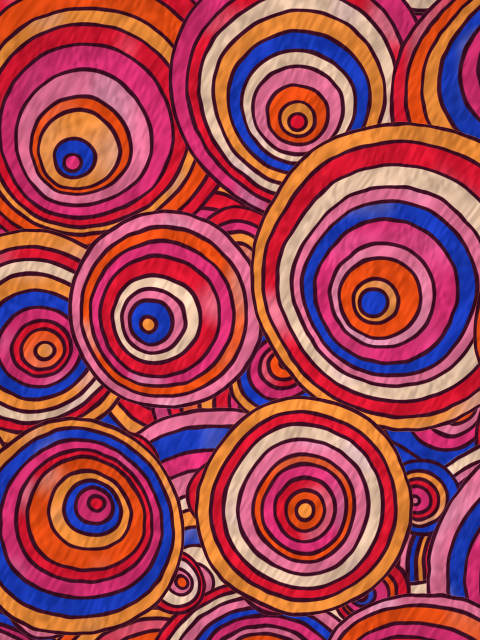
This pattern is drawn by a Shadertoy shader. Its source:

```glsl
// Overlapping hand-inked discs of eccentric, brightly painted rings.

const vec3  INK       = vec3(0.23, 0.06, 0.13);
const float INK_HALF  = 0.0029;  // half width of the ink lines
const float SOFTNESS  = 0.0013;  // softness of every edge
const float ECCENTRIC = 0.42;    // largest shift of the ring centre, in radii
const float GROWTH    = 1.15;    // above 1, outer rings get wider
const float JITTER    = 0.46;    // scatter of discs, in cells
const float WOBBLE    = 0.014;   // waviness of the drawn circles
const float BRUSH     = 0.20;    // contrast of the brush strokes

const int PAINTS = 7;
const vec3 PAINT[PAINTS] = vec3[](
    vec3(0.82, 0.09, 0.18),   // crimson
    vec3(0.85, 0.42, 0.55),   // rose
    vec3(0.90, 0.53, 0.22),   // orange
    vec3(0.81, 0.18, 0.42),   // magenta
    vec3(0.88, 0.74, 0.63),   // cream
    vec3(0.88, 0.29, 0.08),   // vermilion
    vec3(0.10, 0.22, 0.69));  // blue
const float SHARE[PAINTS] = float[](0.18, 0.09, 0.17, 0.18, 0.08, 0.18, 0.12);

float hash(vec2 p) {
    vec3 q = fract(p.xyx * vec3(0.1031, 0.1030, 0.0973));
    q += dot(q, q.yzx + 33.33);
    return fract((q.x + q.y) * q.z);
}

vec2 hash2(vec2 p) {
    return vec2(hash(p), hash(p + 71.7));
}

float noise(vec2 p) {
    vec2 i = floor(p), f = fract(p);
    f = f * f * (3.0 - 2.0 * f);
    return mix(mix(hash(i), hash(i + vec2(1, 0)), f.x),
               mix(hash(i + vec2(0, 1)), hash(i + vec2(1, 1)), f.x), f.y);
}

// Picks a paint so that each one gets its share of u in 0..1
vec3 pickPaint(float u) {
    for (int i = 0; i < PAINTS; i++) {
        u -= SHARE[i];
        if (u < 0.0) return PAINT[i];
    }
    return PAINT[0];
}

// Relative radius of the line between ring k - 1 and ring k
float ringEdge(float k, float count, vec2 key) {
    if (k < 0.5) return -1.0;
    if (k > count - 0.5) return 1.0;
    float shift = 0.5 * (hash(key + k * 3.7) - 0.5);
    return pow((k + shift) / count, GROWTH);
}

// Paints one disc over col; q is relative to the disc centre
void drawDisc(inout vec3 col, vec2 p, vec2 q, float radius, vec2 key) {
    float soft = max(SOFTNESS, 0.8 / iResolution.y);
    if (length(q) > radius + 4.0 * INK_HALF) return;

    // Circles slide from the shifted centre to the rim as t goes 0 to 1
    float angle = 6.2832 * hash(key + 5.1);
    vec2 c = radius * ECCENTRIC * sqrt(hash(key + 9.3)) * vec2(cos(angle), sin(angle));
    vec2 d = q - c;
    float a = radius * radius - dot(c, c), b = dot(d, c);
    float t = (b + sqrt(b * b + a * dot(d, d))) / a;
    vec2 n = normalize(q - c * (1.0 - t) + 1e-6);
    float toCanvas = radius - dot(n, c);

    // Find the ring and its two ink lines
    float count = floor(radius / (0.009 + 0.06 * radius) + 0.5);
    float k = min(floor(count * pow(t, 1.0 / GROWTH)), count - 1.0);
    if (t < ringEdge(k, count, key)) k -= 1.0;
    else if (t > ringEdge(k + 1.0, count, key)) k += 1.0;
    k = clamp(k, 0.0, count - 1.0);
    float toLine = toCanvas * min(abs(t - ringEdge(k, count, key)),
                                  abs(t - ringEdge(k + 1.0, count, key)));

    // Ring paint with a watery wash that pales in places
    float step01 = 0.382 * k + 0.16 * hash(key + k * 1.9);
    vec3 paint = pickPaint(fract(hash(key + 2.2) + step01));
    float wash = noise(p * 11.0 + key + k * 7.3);
    paint = mix(paint, vec3(0.84, 0.68, 0.76), 0.55 * smoothstep(0.68, 1.0, wash));
    paint *= 0.90 + 0.2 * noise(p * 23.0 + k * 4.1);

    float inkHalf = INK_HALF * (0.8 + 0.4 * noise(p * 30.0));
    paint = mix(INK, paint, smoothstep(-soft, soft, toLine - inkHalf));
    float outside = (t - 1.0) * toCanvas - inkHalf;
    col = mix(paint, col, smoothstep(-soft, soft, outside));
}

// Scatters discs on a staggered grid, lower rows over upper ones
void drawLayer(inout vec3 col, vec2 p, float cell, vec2 radii, float seed) {
    vec2 base = floor(p / cell);
    for (int j = 2; j >= -2; j--)
    for (int i = -2; i <= 2; i++) {
        vec2 id = base + vec2(i, j);
        vec2 key = id + seed;
        vec2 centre = id + 0.5 + JITTER * (hash2(key) - 0.5);
        centre.x += 0.5 * mod(id.y, 2.0);
        float radius = mix(radii.x, radii.y, hash(key + 13.9));
        drawDisc(col, p, p - centre * cell, radius, key);
    }
}

void mainImage(out vec4 fragColor, in vec2 fragCoord) {
    vec2 uv = fragCoord / iResolution.xy;
    vec2 p = fragCoord / iResolution.y;

    // Unsteady hand
    vec2 warped = p + WOBBLE * (vec2(noise(p * 9.0), noise(p * 9.0 + 40.0)) - 0.5);
    warped += 0.0022 * (vec2(noise(p * 55.0), noise(p * 55.0 + 80.0)) - 0.5);

    // Backdrop discs, small fillers, then the large discs
    vec3 col = INK;
    drawLayer(col, warped, 0.23, vec2(0.18, 0.21), 17.0);
    drawLayer(col, warped, 0.17, vec2(0.045, 0.085), 53.0);
    drawLayer(col, warped, 0.33, vec2(0.15, 0.245), 131.0);

    // Short slanted brush strokes and slightly darker borders
    vec2 along = vec2(p.x * 0.9 - p.y * 0.44, p.x * 0.44 + p.y * 0.9);
    float stroke = noise(along * vec2(210.0, 65.0) + 3.0 * noise(p * 16.0));
    col *= 1.0 + BRUSH * (stroke - 0.5);
    col += 0.035 * (stroke - 0.5);
    vec2 border = uv - 0.5;
    col *= 1.03 - 0.22 * dot(border, border);

    fragColor = vec4(clamp(col, 0.0, 1.0), 1.0);
}
```
